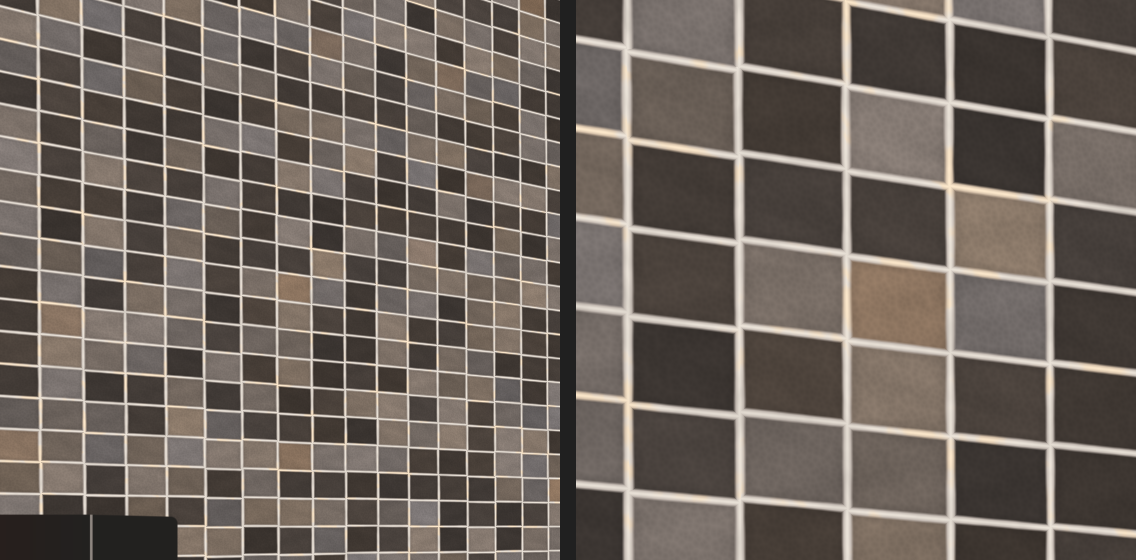
Left, the full canvas; right, a detail of the centre.
Reproduce this texture procedurally as a Shadertoy shader.

```glsl
const vec3 DARK_TILE = vec3(0.262, 0.232, 0.211);
const vec3 GREY_TILE = vec3(0.455, 0.415, 0.387);
const vec3 GROUT_EDGE = vec3(0.74, 0.70, 0.67);
const vec3 GROUT_CORE = vec3(0.91, 0.88, 0.84);
const vec3 PANEL = vec3(0.135, 0.128, 0.122);

float hash(vec2 p, float seed) {
    vec3 q = fract(vec3(p.xyx + seed) * vec3(0.1031, 0.1030, 0.0973));
    q += dot(q, q.yzx + 33.33);
    return fract((q.x + q.y) * q.z);
}

// Distance to the nearest scattered cell point.
float cellular(vec2 p) {
    vec2 cell = floor(p);
    float nearest = 2.0;
    for (int j = -1; j <= 1; j++) {
        for (int i = -1; i <= 1; i++) {
            vec2 c = cell + vec2(i, j);
            vec2 point = c + vec2(hash(c, 3.7), hash(c, 8.1));
            nearest = min(nearest, length(p - point));
        }
    }
    return nearest;
}

float layeredSines(vec2 p) {
    float sum = 0.0;
    float gain = 0.5;
    for (int i = 0; i < 4; i++) {
        sum += gain * sin(p.x + 1.7 * sin(p.y)) * sin(p.y + 1.3);
        p = mat2(1.6, 1.2, -1.2, 1.6) * p;
        gain *= 0.5;
    }
    return sum;
}

// Wall coordinates in tiles, receding to the right; rows level out low down.
vec2 wallCoords(vec2 uv, float horizon) {
    const float recession = 0.02132;
    float x = uv.x - 0.0703 + 0.006 * (uv.y - 0.5);
    float column = x / (0.07974 - recession * x);
    float row = (uv.y - horizon) * (1.0 + recession * column) / 0.0570;
    return vec2(column, row);
}

// Offsets single courses a little, as hand-laid tiles are.
vec2 layUnevenly(vec2 wall) {
    vec2 shift = vec2(hash(vec2(floor(wall.y), 2.0), 1.3),
                      hash(vec2(floor(wall.x), 5.0), 4.9)) - 0.5;
    return wall + shift * vec2(0.025, 0.07);
}

vec3 tileColor(vec2 id, vec2 local, vec2 wall) {
    float isDark = step(hash(id, 11.0), 0.46);
    float shade = hash(id, 23.0);
    vec3 color = mix(GREY_TILE * mix(0.86, 1.17, shade),
                     DARK_TILE * mix(0.86, 1.16, shade), isDark);

    // Warm beige to cool violet glaze.
    float warmth = hash(id, 37.0) - 0.5;
    float strength = mix(0.10, 0.04, isDark);
    color *= 1.0 + strength * warmth * vec3(1.0, 0.1, -1.3);
    float beige = step(0.94, hash(id, 51.0)) * (1.0 - isDark);
    color *= mix(vec3(1.0), vec3(1.12, 1.04, 0.95), beige);

    // Cloudy glaze, fine grain and a shaded rim.
    float cloud = layeredSines(wall * 4.3 + 6.0 * shade);
    float grain = cellular(wall * vec2(19.0, 14.0)) - 0.45;
    color *= 1.0 + 0.07 * cloud + 0.08 * grain;
    vec2 rim = smoothstep(0.34, 0.47, abs(local - 0.5));
    return color * (1.0 - 0.07 * max(rim.x, rim.y));
}

vec3 groutColor(vec2 wall, float core) {
    float stain = layeredSines(wall * 1.9) + 0.4 * layeredSines(wall * 7.0);
    vec3 color = mix(GROUT_EDGE, GROUT_CORE, core) * (1.0 + 0.08 * stain);
    return color * mix(vec3(1.0), vec3(1.03, 0.98, 0.90), smoothstep(0.1, 0.5, stain));
}

float roundedBox(vec2 p, vec2 halfSize, float radius) {
    vec2 q = abs(p) - halfSize + radius;
    return length(max(q, 0.0)) + min(max(q.x, q.y), 0.0) - radius;
}

void mainImage(out vec4 fragColor, in vec2 fragCoord) {
    vec2 uv = fragCoord / iResolution.xy;
    float pixel = 1.0 / min(iResolution.x, iResolution.y);

    // Tile grid; widths are in fractions of a tile.
    vec2 flatWall = wallCoords(uv, 0.0599);
    vec2 blur = fwidth(flatWall) * 0.6 + 0.012;
    vec2 wall = layUnevenly(flatWall);
    vec2 id = floor(wall);
    vec2 local = wall - id;
    vec2 edge = min(local, 1.0 - local);
    vec2 halfWidth = vec2(0.044, 0.047) * (1.0 + 0.16 * layeredSines(wall * 2.7));
    vec2 line = 1.0 - smoothstep(halfWidth - blur, halfWidth + blur, edge);
    vec2 ridge = 1.0 - smoothstep(vec2(0.0), halfWidth, edge);

    vec3 color = tileColor(id, local, wall);
    vec3 grout = groutColor(wall, max(ridge.x, ridge.y));
    color = mix(color, grout, max(line.x, line.y));

    // Dark two-part panel in the lower left corner.
    float top = 0.081 - 0.025 * max(uv.x - 0.16, 0.0);
    float panel = roundedBox(uv - vec2(0.0, top - 0.2), vec2(0.317, 0.2), 0.012);
    vec3 panelColor = PANEL * mix(vec3(1.12, 0.95, 0.92), vec3(1.0), smoothstep(0.0, 0.16, uv.x));
    float seam = 1.0 - smoothstep(0.001, 0.001 + 1.5 * pixel, abs(uv.x - 0.163));
    panelColor = mix(panelColor, GROUT_EDGE * 0.75, seam);
    color = mix(color, panelColor, 1.0 - smoothstep(-pixel, pixel, panel));

    fragColor = vec4(color, 1.0);
}
```
